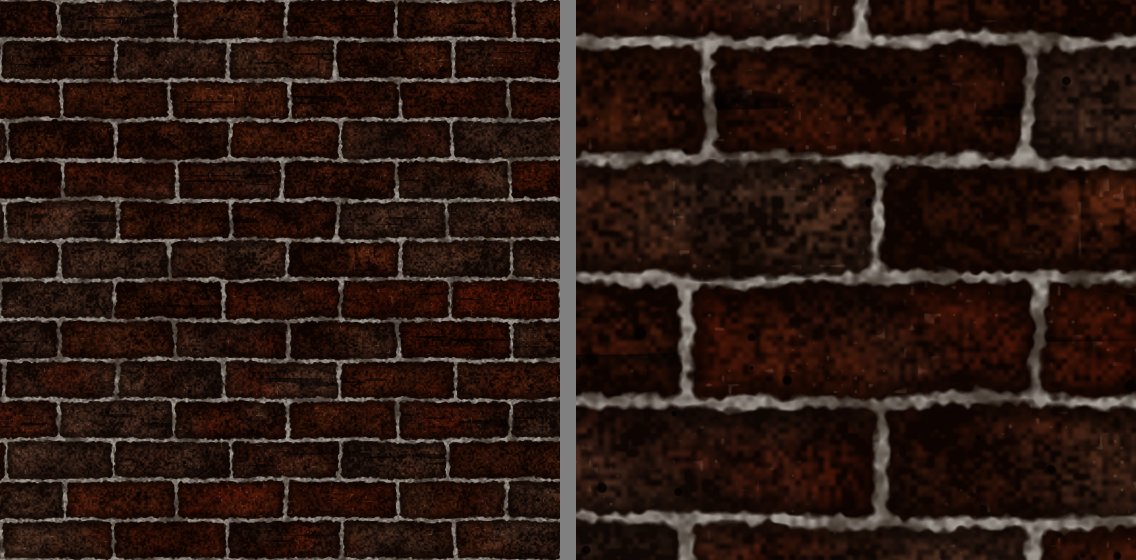
Left: the whole. Right: its middle third, enlarged.
A WebGL 2 fragment shader for this texture:

```glsl
#version 300 es
precision highp float;
// Dark, weathered brick wall in running bond: 5 bricks across, 14 courses up.
// Each brick is a rounded box with jittered joints and noise-warped edges;
// layered noise adds soot, rust, grain, pits and scratches over worn mortar.
uniform vec2 u_resolution;
out vec4 fragColor;

const vec2 BRICKS = vec2(5.0, 14.0);
const float EVEN_OFFSET = 0.03;
const float ODD_OFFSET = 0.55;
const float JOINT_JITTER = 0.08;
const float MORTAR_WIDTH = 0.0078;
const float CORNER_RADIUS = 0.006;
const float EDGE_SOFTNESS = 0.0011;
const float WAVINESS = 0.005;
const float RAGGEDNESS = 0.004;
const float CHIPPING = 0.0065;
const float GRAIN_SCALE = 290.0;

const vec3 SOOT = vec3(0.050, 0.012, 0.002);
const vec3 RUST = vec3(0.34, 0.140, 0.060);
const vec3 RED = vec3(0.33, 0.085, 0.025);
const vec3 ASH_DARK = vec3(0.060, 0.030, 0.018);
const vec3 ASH_LIGHT = vec3(0.35, 0.245, 0.185);
const vec3 MORTAR_DARK = vec3(0.16, 0.115, 0.085);
const vec3 MORTAR_LIGHT = vec3(0.51, 0.48, 0.45);

float hash(vec2 p) {
  vec3 q = fract(vec3(p.xyx) * 0.1031);
  q += dot(q, q.yzx + 33.33);
  return fract((q.x + q.y) * q.z);
}

float noise(vec2 p) {
  vec2 cell = floor(p), f = fract(p);
  f = f * f * (3.0 - 2.0 * f);
  float low = mix(hash(cell), hash(cell + vec2(1, 0)), f.x);
  float high = mix(hash(cell + vec2(0, 1)), hash(cell + vec2(1, 1)), f.x);
  return mix(low, high, f.y);
}

float fbm(vec2 p) {
  float sum = 0.0, gain = 0.5;
  for (int i = 0; i < 4; i++) {
    sum += gain * noise(p);
    p = p * 2.03 + 17.3;
    gain *= 0.5;
  }
  return sum / 0.9375;
}

float roundedBox(vec2 p, vec2 halfSize, float radius) {
  vec2 q = abs(p) - halfSize + radius;
  return length(max(q, 0.0)) + min(max(q.x, q.y), 0.0) - radius;
}

// Sideways shift of the joint on the left of a brick
float jointShift(vec2 id) {
  return JOINT_JITTER * (hash(mod(id, BRICKS) + 41.0) - 0.5);
}

// Signed distance to the nearest brick; also gives its id and local position
float brickDistance(vec2 p, out vec2 id, out vec2 local) {
  float row = floor(p.y * BRICKS.y);
  float x = p.x * BRICKS.x - mix(EVEN_OFFSET, ODD_OFFSET, mod(row, 2.0));
  id = vec2(floor(x), row);
  if (x < id.x + jointShift(id)) id.x -= 1.0;
  else if (x > id.x + 1.0 + jointShift(id + vec2(1, 0))) id.x += 1.0;
  float left = id.x + jointShift(id);
  float right = id.x + 1.0 + jointShift(id + vec2(1, 0));
  local = vec2(x - 0.5 * (left + right), p.y * BRICKS.y - row - 0.5) / BRICKS;
  vec2 halfSize = 0.5 * vec2(right - left, 1.0) / BRICKS - 0.5 * MORTAR_WIDTH;
  id = mod(id, BRICKS);
  return roundedBox(local, halfSize, CORNER_RADIUS);
}

// Small round holes scattered on a grid
float pits(vec2 p) {
  vec2 cell = floor(p * 44.0);
  vec2 center = 0.3 + 0.4 * vec2(hash(cell + 5.0), hash(cell + 9.0));
  float radius = 0.05 + 0.15 * hash(cell + 13.0);
  float hole = 1.0 - smoothstep(radius * 0.6, radius, length(fract(p * 44.0) - center));
  return hole * step(0.90, hash(cell + 21.0));
}

vec3 brickColor(vec2 p, vec2 id, vec2 local, float depth) {
  vec2 q = p + 3.0 * vec2(hash(id + 3.0), hash(id + 7.0));
  float mottle = fbm(q * vec2(22.0, 32.0));
  float patches = noise(q * vec2(15.0, 24.0) + 60.0);
  float grain = mix(noise(p * GRAIN_SCALE), noise(p * GRAIN_SCALE * 0.5 + 9.0), 0.35);
  float tone = 0.31 + 0.7 * (mottle - 0.5) + 0.28 * (patches - 0.5);
  tone += 0.16 * (hash(id + 11.0) - 0.5);
  tone += (0.65 + 0.6 * patches) * (grain - 0.5);
  tone *= mix(0.30, 1.08, smoothstep(0.0, 0.016, depth));
  tone = clamp(tone, 0.0, 1.0);

  // Rust, red and ashy bricks, blended in patches
  vec3 warm = mix(RUST, RED, smoothstep(0.35, 0.8, 0.6 * hash(id + 19.0) + 0.4 * noise(q * 16.0)));
  float ash = smoothstep(0.52, 0.88, 0.6 * hash(id + 29.0) + 0.55 * fbm(q * 13.0 + 6.0));
  vec3 color = mix(mix(SOOT, warm, tone), mix(ASH_DARK, ASH_LIGHT, tone), 0.8 * ash);

  // Long dark scratches and pale flecks
  float scratch = smoothstep(0.70, 0.84, noise(q * vec2(17.0, 190.0)));
  scratch *= step(0.6, hash(id + 37.0)) * (1.0 - smoothstep(0.008, 0.02, abs(local.y)));
  color *= (1.0 - 0.6 * scratch) * (1.0 - 0.8 * pits(q));
  float fleck = smoothstep(0.82, 0.97, noise(p * 240.0 + 31.0)) * smoothstep(0.42, 0.65, mottle);
  return color + 0.13 * fleck * vec3(1.0, 0.8, 0.65);
}

// Worn mortar: pale core, dark rim, with sooty stretches and coarse sand
vec3 mortarColor(vec2 p, float height) {
  float wear = smoothstep(0.25, 0.55, fbm(p * 38.0 + 4.0));
  float sand = noise(p * 270.0 + 12.0);
  float tone = (0.35 + 0.55 * wear) * (0.55 + 0.75 * sand);
  return mix(MORTAR_DARK, MORTAR_LIGHT, tone * mix(0.25, 1.25, smoothstep(0.0, 0.0028, height)));
}

void main() {
  vec2 p = gl_FragCoord.xy / u_resolution;
  vec2 wave = vec2(noise(p * 14.0), noise(p * 14.0 + 50.0)) - 0.5;
  vec2 ragged = vec2(fbm(p * 85.0), fbm(p * 85.0 + 70.0)) - 0.5;
  vec2 id, local;
  float d = brickDistance(p + WAVINESS * wave + RAGGEDNESS * ragged, id, local);
  // Chips and crumbs break the outline, thinning or widening the joints
  d += CHIPPING * (0.6 * noise(p * 210.0 + 80.0) + 0.4 * noise(p * 60.0 + 33.0) - 0.5);
  float soft = max(EDGE_SOFTNESS, 0.7 / u_resolution.y);
  float mortar = smoothstep(-soft, soft, d);
  vec3 color = mix(brickColor(p, id, local, -d), mortarColor(p, d), mortar);
  fragColor = vec4(color, 1.0);
}
```
